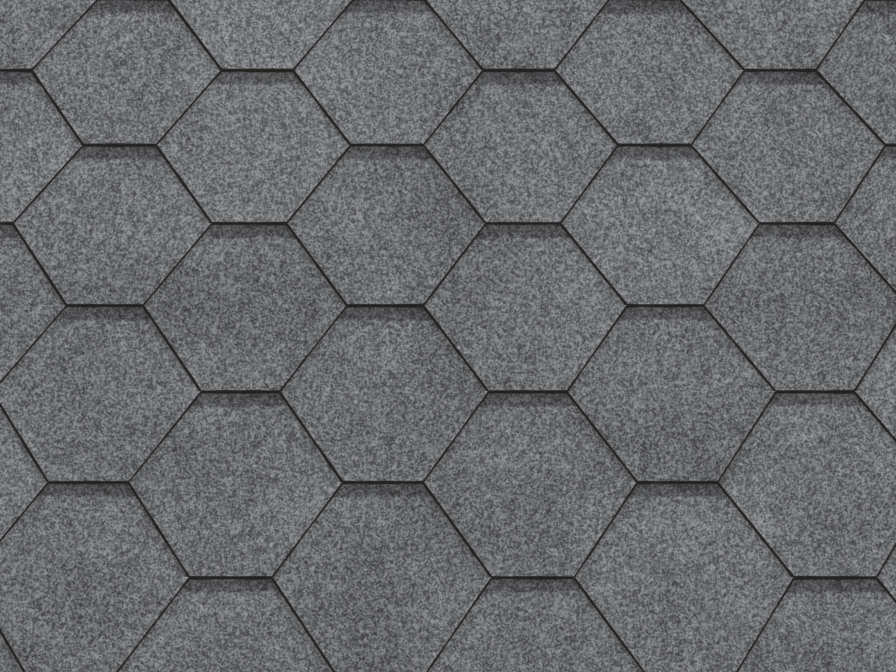
Reproduce this texture procedurally as a Shadertoy shader.

```glsl
// Grey granulated hexagonal roof shingles, receding slightly towards the top.

const vec3 GRANULE_TINT = vec3(0.99, 1.0, 1.02);
const vec3 GAP_COLOR = vec3(0.125, 0.125, 0.12);
const float BASE_GREY = 0.432;
const float SIDE_CORNER = 0.364;  // half width at the side corners, in columns
const float FLAT_CORNER = 0.136;  // half width of the flat top and bottom edges

float hash(vec2 p) {
    vec3 q = fract(vec3(p.xyx) * 0.1031);
    q += dot(q, q.yzx + 33.33);
    return fract((q.x + q.y) * q.z);
}

float noise(vec2 p) {
    vec2 cell = floor(p), f = fract(p);
    f = f * f * (3.0 - 2.0 * f);
    float low = mix(hash(cell), hash(cell + vec2(1, 0)), f.x);
    float high = mix(hash(cell + vec2(0, 1)), hash(cell + vec2(1, 1)), f.x);
    return mix(low, high, f.y);
}

// Column width at a given height of the canvas
float columnWidth(float y) {
    return 0.3806 + 0.0805 * (1.0 - y);
}

// Canvas position to shingle plane: x in columns, y in rows counted downwards
vec2 toRoof(vec2 p, float width) {
    return vec2((p.x - 0.637) / width - 0.347, 44.39 - 17.266 / width);
}

// Inner distances to the flat edges (x) and the slanted edges (y)
vec2 hexDistances(vec2 q, vec2 size) {
    float side = SIDE_CORNER * size.x;
    vec2 normal = normalize(vec2(size.y, side - FLAT_CORNER * size.x));
    return vec2(size.y - abs(q.y), dot(normal, vec2(side, 0.0) - abs(q)));
}

// Soft coverage of a gap around an edge, hanging slightly below it
float gapLine(float belowEdge, float width, float px) {
    float d = abs(belowEdge - 0.15 * width) - 0.5 * width;
    float blur = 0.0006 + 0.5 * px;
    return 1.0 - smoothstep(-blur, blur, d);
}

// Stone grains in two sizes, rotated off the pixel axes
float granules(vec2 p) {
    vec2 turned = mat2(0.8, 0.6, -0.6, 0.8) * p;
    float fine = noise(turned * 400.0 + 900.0) - 0.5;
    float coarse = noise(turned * 210.0 + 517.0) - 0.5;
    return 0.24 * fine + 0.12 * coarse;
}

// Uneven tone over larger areas
float blotches(vec2 p) {
    return 0.05 * (noise(p * 9.0) - 0.5) + 0.035 * (noise(p * 32.0 + 40.0) - 0.5);
}

void mainImage(out vec4 fragColor, in vec2 fragCoord) {
    float px = 1.0 / iResolution.y;
    vec2 p = fragCoord * px;
    float width = columnWidth(p.y);
    vec2 roof = toRoof(p, width);
    vec2 size = vec2(width, width * width / 1.39);

    // Pick the shingle from the two interleaved lattices
    vec2 centerA = vec2(round(roof.x), 2.0 * round((roof.y - 1.0) * 0.5) + 1.0);
    vec2 centerB = vec2(round(roof.x - 0.5) + 0.5, 2.0 * round(roof.y * 0.5));
    vec2 qA = (roof - centerA) * size, qB = (roof - centerB) * size;
    vec2 dA = hexDistances(qA, size), dB = hexDistances(qB, size);
    bool useA = min(dA.x, dA.y) > min(dB.x, dB.y);
    vec2 q = useA ? qA : qB;
    vec2 d = useA ? dA : dB;
    vec2 center = useA ? centerA : centerB;

    // Granulated surface with blotches and a tone for each shingle
    float grey = BASE_GREY + granules(p) + blotches(p);
    grey += 0.025 * (hash(center * 2.0 + 60.0) - 0.5);
    grey += 0.03 * (p.y - 0.5);

    // Shaded strip under the overlapping course, and soft shadows at the sides
    bool upperHalf = q.y < 0.0;
    bool falling = q.x * q.y < 0.0;
    if (upperHalf) {
        float stripDepth = 0.022 + 0.004 * (noise(p * 60.0) - 0.5);
        float strip = 1.0 - smoothstep(stripDepth - 0.003, stripDepth + 0.003, d.x);
        grey *= 1.0 - 0.24 * strip;
        float shadow = exp(-max(min(d.x, d.y), 0.0) / 0.006);
        grey *= 1.0 - (falling ? 0.32 : 0.2) * shadow;
    }

    // Dark gaps: flat edges widest, falling slants wider than rising ones
    float wear = mix(0.7, 1.2, noise(p * 45.0 + 5.0));
    vec2 below = upperHalf ? d : -d;
    float slantWidth = falling ? 0.0036 : 0.0026;
    float gap = max(gapLine(below.x, 0.005 * wear, px),
                    gapLine(below.y, slantWidth * wear, px));

    vec3 color = mix(grey * GRANULE_TINT, GAP_COLOR, 0.93 * gap);
    fragColor = vec4(clamp(color, 0.0, 1.0), 1.0);
}
```
